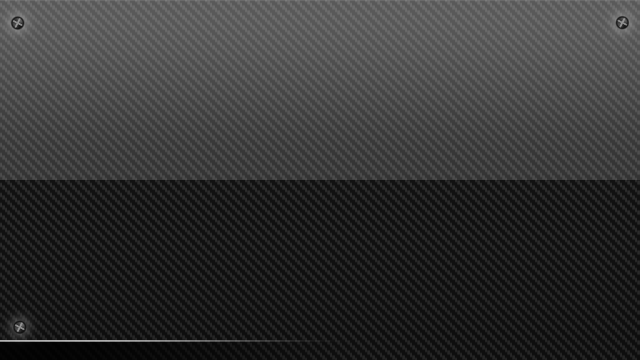
Give the GLSL for this background, as a Shadertoy shader.

```glsl
// Twill of short upright threads, each column stepping down to the right
float carbonWeave(vec2 p, float pixel) {
    float column = p.x * 144.0;
    float phase = fract(p.y * 36.0 + floor(column) * 0.25);
    float soft = 0.08 + pixel * 14.0;
    float thread = 1.0 - smoothstep(0.21 - soft, 0.21 + soft, abs(phase - 0.5));
    float roundness = 1.0 - 0.3 * pow(abs(fract(column) - 0.5) * 2.0, 2.0);
    return thread * roundness;
}

// Cross-head screw with a soft halo on the panel
vec3 addScrew(vec3 color, vec2 p, vec2 center, float pixel) {
    vec2 d = p - center;
    float r = length(d);
    color += 0.3 * exp(-r * r / 0.0007) * (1.0 - color);

    // Dark socket and domed metal head
    float socket = 1.0 - smoothstep(0.018 - pixel, 0.018 + pixel, r);
    float head = 1.0 - smoothstep(0.014 - pixel, 0.014 + pixel, r);
    float metal = 0.25 + 0.1 * sin(2.0 * atan(d.y, d.x)) + 6.0 * d.y;
    color = mix(color, vec3(0.04), socket * 0.9);
    color = mix(color, vec3(metal), head);

    // Bright crossed slots
    vec2 slot = abs(mat2(0.89, 0.46, -0.46, 0.89) * d);
    float arm = min(slot.x, slot.y);
    float slots = 1.0 - smoothstep(0.001, 0.001 + pixel, arm);
    return mix(color, vec3(0.62), slots * head * 0.85);
}

void mainImage(out vec4 fragColor, in vec2 fragCoord) {
    vec2 p = fragCoord / iResolution.y;
    float aspect = iResolution.x / iResolution.y;
    float pixel = 1.0 / iResolution.y;
    float across = p.x / aspect;

    // Dark carbon panel
    vec3 color = vec3(0.062 + 0.105 * carbonWeave(p, pixel));
    color *= 0.9 + 0.15 * smoothstep(0.0, 0.5, p.y);

    // Glossy upper half
    float gloss = smoothstep(0.5 - pixel * 0.5, 0.5 + pixel * 0.5, p.y);
    float sheen = mix(0.15, 0.305, smoothstep(0.0, 1.0, p.y * 2.0 - 1.0));
    color = mix(color, vec3(1.0), gloss * sheen);
    color += 0.06 * smoothstep(0.998 - pixel, 0.998, p.y);

    // Shadowed footer below a fading highlight
    float footer = 1.0 - smoothstep(0.052 - pixel, 0.052, p.y);
    color *= 1.0 - 0.85 * footer * (1.0 - smoothstep(0.05, 0.6, across));
    float line = 1.0 - smoothstep(0.0005, 0.0005 + pixel, abs(p.y - 0.053));
    color = mix(color, vec3(0.8), line * (1.0 - smoothstep(0.12, 0.56, across)));

    // Screws at three corners
    color = addScrew(color, p, vec2(0.049, 0.936), pixel);
    color = addScrew(color, p, vec2(aspect - 0.049, 0.937), pixel);
    color = addScrew(color, p, vec2(0.055, 0.091), pixel);

    fragColor = vec4(clamp(color, 0.0, 1.0), 1.0);
}
```
